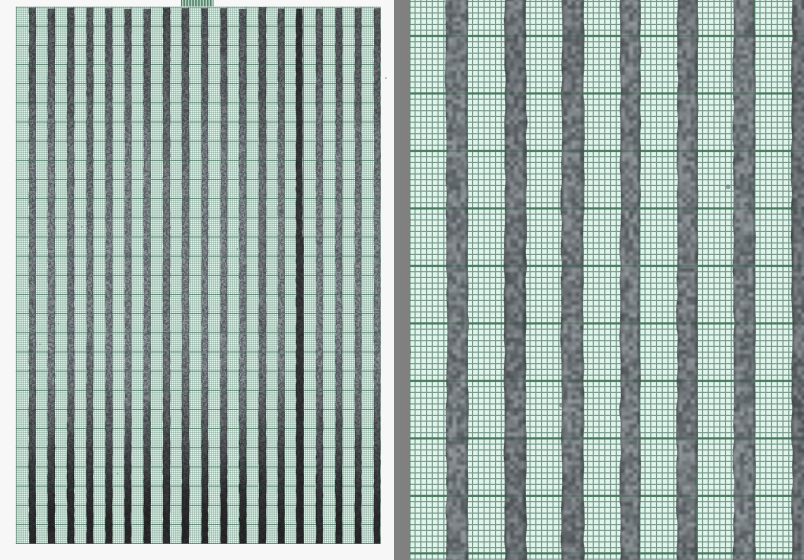
Left: the whole. Right: its middle third, enlarged.
Give the GLSL for this pattern, as a WebGL 2 fragment shader.

```glsl
#version 300 es
precision highp float;
// Green graph paper on a white margin, inked with 19 worn vertical bars.

#define COLS 19.0
#define ROWS 28.0
#define CELL 0.03422                // major square, in canvas heights
#define ORIGIN vec2(0.0288, 0.0293) // lower left corner of the paper
#define BAR_POS 0.84                // bar centre inside its column
#define BAR_WIDTH 0.37
#define MINOR_WIDTH 0.20            // in minor squares
#define MAJOR_WIDTH 0.040           // in major squares
#define DARK_BAR 14.0               // the one bar that did not fade
#define GRAIN 0.20

uniform vec2 u_resolution;
out vec4 fragColor;

const vec3 MARGIN = vec3(0.97);
const vec3 PAPER = vec3(0.88, 0.965, 0.93);
const vec3 MINOR_INK = vec3(0.48, 0.60, 0.55);
const vec3 MAJOR_INK = vec3(0.25, 0.45, 0.34);
const vec3 BAR_INK = vec3(0.15, 0.15, 0.16);
const vec3 BAR_WORN = vec3(0.45, 0.475, 0.49);

float hash(vec2 p) {
  vec3 q = fract(p.xyx * vec3(0.1031, 0.1030, 0.0973));
  q += dot(q, q.yzx + 33.33);
  return fract((q.x + q.y) * q.z);
}

float noise(vec2 p) {
  vec2 i = floor(p), f = fract(p);
  f = f * f * (3.0 - 2.0 * f);
  return mix(mix(hash(i), hash(i + vec2(1, 0)), f.x),
             mix(hash(i + vec2(0, 1)), hash(i + vec2(1, 1)), f.x), f.y);
}

// Integral of unit-spaced lines, so thin lines can be box filtered.
vec2 lineIntegral(vec2 x, float w) {
  return floor(x) * w + min(fract(x), w);
}

// Pixel coverage of lines centred on the integers, per axis.
vec2 lines(vec2 x, float w, float px) {
  x += 0.5 * w;
  return (lineIntegral(x + 0.5 * px, w) - lineIntegral(x - 0.5 * px, w)) / px;
}

float cover(float d, float px) {
  return clamp(0.5 - d / px, 0.0, 1.0);
}

float box(vec2 p, vec2 lo, vec2 hi, float px) {
  vec2 d = abs(p - 0.5 * (lo + hi)) - 0.5 * (hi - lo);
  return cover(d.x, px) * cover(d.y, px);
}

float either(vec2 a) {
  return a.x + a.y - a.x * a.y;
}

void main() {
  // Coordinates in major squares from the paper corner.
  vec2 p = (gl_FragCoord.xy / u_resolution.y - ORIGIN) / CELL;
  float px = 1.0 / (u_resolution.y * CELL);
  float height = p.y / ROWS;

  // Ruled paper
  vec2 size = vec2(COLS, ROWS);
  float major = either(lines(p, MAJOR_WIDTH, px));
  vec3 sheet = mix(PAPER, MINOR_INK, either(lines(p * 10.0, MINOR_WIDTH, px * 10.0)));
  sheet = mix(sheet, MAJOR_INK, major * 0.85);
  vec3 col = mix(MARGIN, sheet, box(p, vec2(-0.02), size + 0.02, px));

  // Finely striped tab above the top edge
  float tab = box(p, vec2(8.6, ROWS + 0.03), vec2(10.3, ROWS + 1.0), px);
  float tabLines = lines(p * 6.5, 0.5, px * 6.5).x;
  col = mix(col, mix(PAPER, MAJOR_INK, 0.3 + 0.6 * tabLines), tab);

  // Bars, each with its own offset, width and ragged edge
  float bar = floor(p.x - BAR_POS + 0.5);
  float seed = hash(vec2(bar, 7.0));
  float isDark = 1.0 - step(0.5, abs(bar - DARK_BAR));
  float x = p.x - BAR_POS - bar;
  x += 0.03 * (seed - 0.5) + 0.02 * (noise(vec2(bar * 9.0, p.y * 0.3)) - 0.5);
  x += 0.05 * isDark;
  float halfWidth = 0.5 * BAR_WIDTH + 0.03 * (hash(vec2(bar, 3.0)) - 0.5);
  halfWidth += 0.03 * (noise(vec2(bar * 5.0 + sign(x), p.y * 4.0)) - 0.5);
  halfWidth += isDark * 0.05 * step(p.y, 16.0) * step(0.0, x);
  float mask = cover(abs(x) - halfWidth, px * 1.2);
  mask *= cover(-p.y, px) * cover(p.y - ROWS + 0.1 * seed, px);
  mask *= step(0.0, bar) * step(bar, COLS - 1.0);

  // Wear: black at the foot, palest in the middle, darker at the top
  float wear = smoothstep(0.02, 0.38, height) * (1.0 - 0.45 * smoothstep(0.6, 1.0, height));
  wear *= 0.85 + 0.25 * seed;
  wear += 0.15 * (noise(vec2(bar * 11.0, p.y * 0.8)) - 0.5);
  wear -= 0.3 * smoothstep(0.6, 1.0, abs(x) / halfWidth);
  wear *= 1.0 - 0.85 * isDark;
  float grain = noise(p * 14.0 + 50.0) - 0.5;
  vec3 ink = mix(BAR_INK, BAR_WORN, clamp(wear, 0.0, 1.0));
  ink += GRAIN * grain * (0.3 + clamp(wear, 0.0, 1.0));
  ink = mix(ink, MAJOR_INK * 0.8, 0.35 * major * clamp(wear, 0.0, 1.0));
  col = mix(col, ink, mask);

  // Sparse dust specks
  vec2 id = floor(p), at = fract(p) - 0.5;
  at -= 0.6 * (vec2(hash(id + 21.0), hash(id + 43.0)) - 0.5);
  float speck = cover(length(at) - 0.04, px) * step(0.988, hash(id + 65.0));
  col = mix(col, BAR_WORN, speck * 0.7);

  fragColor = vec4(clamp(col, 0.0, 1.0), 1.0);
}
```
